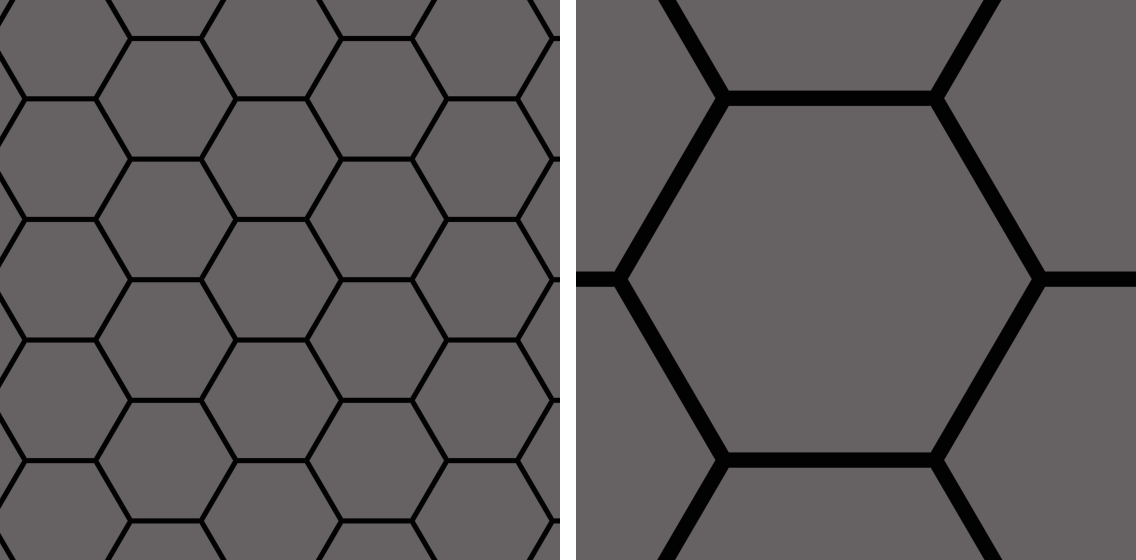
Left, the full canvas; right, a detail of the centre.
A Shadertoy shader for this pattern:

```glsl
// Flat-topped grey hexagon tiles separated by thin black lines.

const vec2  PITCH      = vec2(0.18828, 0.21536); // column spacing, tile height
const vec2  CENTER     = vec2(0.4844, 0.5005);   // middle of one tile
const float LINE_WIDTH = 0.0092;
const vec3  TILE_COLOR = vec3(0.40, 0.382, 0.384);
const vec3  LINE_COLOR = vec3(0.006);

const float SQRT3  = 1.7320508;
const float HEIGHT = 2.0 * PITCH.x / SQRT3;      // height of a regular tile

// Offset from the center of the nearest hexagon
vec2 hexLocal(vec2 p) {
    vec2 period = vec2(SQRT3, 1.0) * HEIGHT;
    vec2 a = mod(p + 0.5 * period, period) - 0.5 * period;
    vec2 b = mod(p, period) - 0.5 * period;
    return dot(a, a) < dot(b, b) ? a : b;
}

// Distance from a point inside the hexagon to its closest side
float hexEdgeDistance(vec2 q) {
    q = abs(q);
    return 0.5 * HEIGHT - max(q.y, dot(q, vec2(0.5 * SQRT3, 0.5)));
}

void mainImage(out vec4 fragColor, in vec2 fragCoord) {
    vec2 p = fragCoord / iResolution.y - CENTER;
    p.y *= HEIGHT / PITCH.y;                     // tiles are slightly squashed

    // Antialiased line along the shared sides
    float pixel = 1.0 / iResolution.y;
    float edge = hexEdgeDistance(hexLocal(p)) - 0.5 * LINE_WIDTH;
    float tile = smoothstep(-0.75 * pixel, 0.75 * pixel, edge);

    fragColor = vec4(mix(LINE_COLOR, TILE_COLOR, tile), 1.0);
}
```
